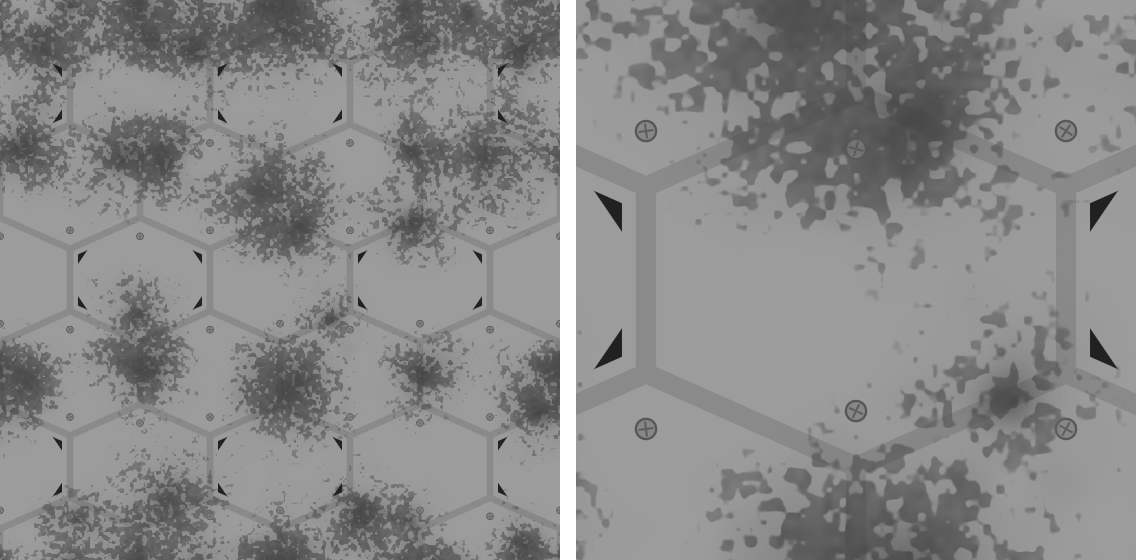
Left: the whole. Right: its middle third, enlarged.
Reproduce this pattern procedurally as a Shadertoy shader.

```glsl
// Grey hexagonal plates, four across and six rows down, with screws, corner
// wedges on alternate plates of every second row, and speckled soot stains.
// Plates come from two interleaved lattices; soot is hashed blobs cut by noise.

float hash(vec2 p) {
    vec3 q = fract(p.xyx * 0.1031);
    q += dot(q, q.yzx + 33.33);
    return fract((q.x + q.y) * q.z);
}

// Value noise that wraps after one canvas width
float noise(vec2 p, float cells) {
    p *= cells;
    vec2 i = floor(p), f = fract(p);
    f = f * f * (3.0 - 2.0 * f);
    vec2 a = mod(i, cells), b = mod(i + 1.0, cells);
    return mix(mix(hash(a), hash(vec2(b.x, a.y)), f.x),
               mix(hash(vec2(a.x, b.y)), hash(b), f.x), f.y);
}

float cover(float d) {
    return clamp(0.5 - d * iResolution.y, 0.0, 1.0);
}

// Signed distance to a plate, wider than a regular hexagon
float hexagon(vec2 q) {
    q = abs(q);
    return max(q.x - 0.125, dot(q, vec2(0.406, 0.914)) - 0.1016);
}

// Wedge mirrored into the four corners of a plate
float wedge(vec2 q) {
    q = abs(q);
    float outer = max(q.x - 0.1107, dot(q, vec2(0.406, 0.914)) - 0.0867);
    return max(outer, 0.1077 - dot(q, vec2(0.827, 0.563)));
}

void drawScrew(inout float shade, vec2 q, float turn) {
    float r = length(q);
    float c = cos(turn), s = sin(turn);
    q = abs(mat2(c, s, -s, c) * q);
    float slots = max(min(q.x, q.y) - 0.0006, r - 0.0045);
    shade = mix(shade, 0.53, cover(r - 0.0065));
    shade = mix(shade, 0.34, cover(abs(r - 0.006) - 0.0007));
    shade = mix(shade, 0.36, cover(slots));
}

// x: spread of the stains, y: their smooth dark cores
vec2 stains(vec2 p) {
    float warp = (noise(p, 14.0) - 0.5) * 0.045 + (noise(p, 37.0) - 0.5) * 0.025;
    vec2 clear = vec2(1.0);
    for (int i = 0; i < 34; i++) {
        float n = float(i), band = mod(n, 4.0);
        vec2 jitter = vec2(hash(vec2(n, 3.0)), hash(vec2(n, 17.0)));
        vec2 centre = vec2((floor(n / 4.0) + 1.6 * jitter.x) / 8.5,
                           0.05 + 0.3 * band + 0.18 * (jitter.y - 0.5));
        float size = hash(vec2(n, 41.0));
        float d = length(fract(p - centre + 0.5) - 0.5);
        float spread = clamp(1.0 - (d + warp) / (0.07 + 0.08 * size), 0.0, 1.0);
        float r = (d + 0.3 * warp) / (0.016 + 0.014 * size);
        clear *= 1.0 - vec2(spread, 0.5 * exp(-r * r));
    }
    return 1.0 - clear;
}

void mainImage(out vec4 fragColor, in vec2 fragCoord) {
    vec2 p = fragCoord / iResolution.y;

    // Nearest plate of the two lattices
    vec2 pitch = vec2(0.25, 1.0 / 3.0);
    vec2 idA = floor((p - vec2(0.0, 1.0 / 6.0)) / pitch + 0.5);
    vec2 idB = floor((p - vec2(0.125, 0.0)) / pitch + 0.5);
    vec2 qA = p - vec2(0.0, 1.0 / 6.0) - idA * pitch;
    vec2 qB = p - vec2(0.125, 0.0) - idB * pitch;
    bool inA = hexagon(qA) < hexagon(qB);
    vec2 q = inA ? qA : qB;
    vec2 id = inA ? idA : idB + 50.0;

    // Plate and seam
    float shade = mix(0.61, 0.54, cover(-hexagon(q) - 0.006));

    // Soot: haze, noise-cut specks and cores
    vec2 soot = stains(p);
    float grain = 0.5 * noise(p, 128.0) + 0.3 * noise(p, 256.0) + 0.2 * noise(p, 40.0);
    float cut = mix(0.78, 0.32, soot.x);
    float specks = smoothstep(cut - 0.06, cut + 0.06, grain)
                 * mix(0.35, 0.75, soot.x) * (0.7 + 0.3 * noise(p, 180.0));
    specks *= smoothstep(0.0, 0.12, soot.x);
    float clean = (1.0 - 0.3 * soot.x * soot.x) * (1.0 - specks) * (1.0 - soot.y);
    shade = mix(0.25, shade, clean);

    // Screws above and below each plate centre
    float side = q.y < 0.0 ? -1.0 : 1.0;
    float sooted = shade;
    drawScrew(shade, q - vec2(0.0, 0.078 * side), 6.28 * hash(id + 7.0 * side + 20.0));
    shade = mix(sooted, shade, 0.4 + 0.6 * clean);

    // Wedges on every other plate of the first lattice
    if (inA && mod(id.x + id.y, 2.0) < 0.5)
        shade = mix(shade, 0.13, cover(wedge(q)));

    fragColor = vec4(vec3(shade), 1.0);
}
```
